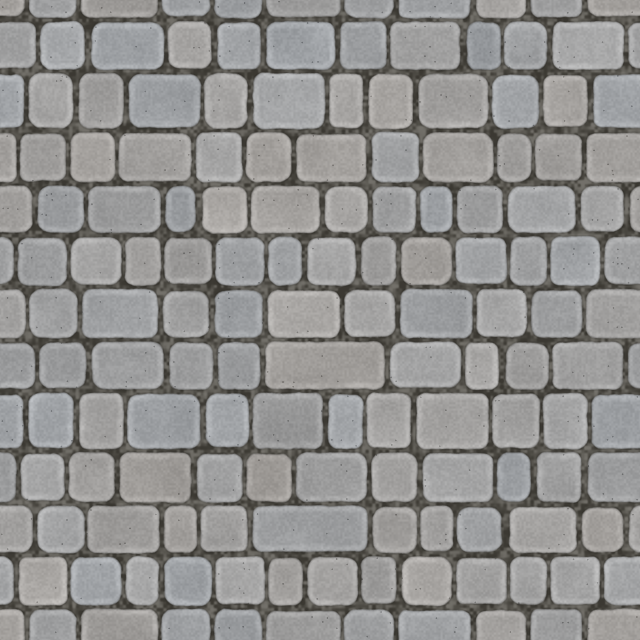
Reproduce this texture procedurally as a Shadertoy shader.

```glsl
// Grey concrete paving: twelve courses of worn, rounded blocks in dark gritty joints.
// Six course layouts are stacked twice; each is a looped run of short, medium and
// long blocks, with rounded-box distances for the edges and noise for the wear.

#define STACKS 2.0          // vertical repeats of the six courses
#define TOP_OFFSET 0.031    // first bed joint, below the top edge
#define JOINT 0.0026        // least half width of a joint
#define JOINT_VARY 0.0035   // extra joint width, by block side
#define CORNER 0.0165       // corner radius
#define WOBBLE 0.0034       // raggedness of the edges
#define RIM_LIGHT 0.055     // paleness of the worn rim
#define BLOTCH 0.085        // strength of the stains
#define GRAIN 0.06          // strength of the fine grain

const vec3 STONE = vec3(0.622, 0.620, 0.618);
const vec3 JOINT_DARK = vec3(0.23, 0.22, 0.195);
const vec3 JOINT_PALE = vec3(0.45, 0.44, 0.415);

// Course properties, from the top down
const float COURSE_EDGE[7] = float[7](0.0, 0.161, 0.346, 0.513, 0.672, 0.836, 1.0);
const float BLOCK_COUNT[6] = float[6](11.0, 11.0, 11.0, 12.0, 13.0, 10.0);
const float FIRST_JOINT[6] = float[6](0.059, 0.042, 0.105, 0.055, 0.025, 0.043);

float hash(vec2 p) {
    vec3 q = fract(p.xyx * 0.1031);
    q += dot(q, q.yzx + 33.33);
    return fract((q.x + q.y) * q.z);
}

// Value noise that wraps at the canvas border
float noise(vec2 uv, float cells) {
    vec2 p = uv * cells, i = floor(p), f = fract(p);
    f = f * f * (3.0 - 2.0 * f);
    vec2 a = mod(i, cells), b = mod(i + 1.0, cells);
    return mix(mix(hash(a), hash(vec2(b.x, a.y)), f.x),
               mix(hash(vec2(a.x, b.y)), hash(b), f.x), f.y);
}

float fbm(vec2 uv, float cells) {
    float sum = 0.0, weight = 0.5;
    for (int i = 0; i < 4; i++) {
        sum += weight * noise(uv, cells);
        cells *= 2.0;
        weight *= 0.5;
    }
    return sum / 0.9375;
}

// Relative block length; fuller courses hold fewer long blocks
float blockLength(int i, int course) {
    float count = BLOCK_COUNT[course];
    float pick = fract(hash(vec2(course, 7)) + float(i) * 0.618);
    float size = pick < (13.4 - count) / 7.0 ? 92.0 : 61.0;
    if (pick > 1.0 - (count - 10.0) * 0.1) size = 46.0;
    return size * (0.96 + 0.08 * hash(vec2(i, course + 20)));
}

float roundedBox(vec2 p, vec2 halfSize, float r) {
    vec2 q = abs(p) - halfSize + r;
    return length(max(q, 0.0)) + min(max(q.x, q.y), 0.0) - r;
}

void mainImage(out vec4 fragColor, in vec2 fragCoord) {
    vec2 uv = fragCoord / iResolution.xy;
    float pixel = 1.0 / min(iResolution.x, iResolution.y);

    // Course
    float y = (1.0 - uv.y - TOP_OFFSET) * STACKS;
    float stack = mod(floor(y), STACKS);
    y = fract(y);
    int course = 0;
    for (int i = 1; i < 6; i++) if (y >= COURSE_EDGE[i]) course = i;
    float top = COURSE_EDGE[course], bottom = COURSE_EDGE[course + 1];

    // Block within the course; some lower courses merge two neighbours
    int count = int(BLOCK_COUNT[course]);
    float total = 0.0;
    for (int i = 0; i < count; i++) total += blockLength(i, course);
    float x = fract(uv.x - FIRST_JOINT[course]);
    float left = 0.0, right = 0.0;
    int block = 0;
    for (int i = 0; i < count; i++) {
        block = i;
        right += blockLength(i, course) / total;
        bool merged = stack > 0.5 && course % 3 == 0 && i == 4;
        if (merged) continue;
        if (x < right) break;
        left = right;
    }
    vec2 id = vec2(block, float(course) + 6.0 * stack);

    // Block outline, each side set back by its own amount
    vec4 side = vec4(hash(id + 31.0), hash(id + 47.0), hash(id + 59.0), hash(id + 73.0));
    side = JOINT + JOINT_VARY * side * side;
    vec2 low = vec2(left, top / STACKS) + side.xy;
    vec2 high = vec2(right, bottom / STACKS) - side.zw;
    vec2 local = vec2(x, y / STACKS) - 0.5 * (low + high);
    float corner = CORNER * (0.75 + 0.5 * hash(id + 83.0));
    float d = roundedBox(local, 0.5 * (high - low), corner);
    d += WOBBLE * (fbm(uv, 60.0) - 0.5);

    // Stone face: tone, stains, grain, pale rim and small pits
    float grain = noise(uv, 300.0) - 0.5;
    float tone = 0.05 * (hash(id + 5.0) - 0.5);
    float warmth = 0.03 * (hash(id + 13.0) - 0.55);
    vec3 stone = STONE + tone + warmth * vec3(1.0, 0.1, -0.9);
    stone += BLOTCH * (fbm(uv + id.yx * 0.137, 16.0) - 0.5) + GRAIN * grain;
    float rim = smoothstep(-0.013, -0.005, d) * (0.5 + noise(uv, 45.0));
    stone += RIM_LIGHT * rim;
    stone *= 1.0 - 0.17 * smoothstep(-0.0035, 0.0, d);
    vec2 cell = floor(uv * 130.0);
    vec2 pitCentre = 0.3 + 0.4 * vec2(hash(cell + 3.0), hash(cell + 9.0));
    float pit = 1.0 - smoothstep(0.08, 0.26, length(fract(uv * 130.0) - pitCentre));
    stone -= 0.16 * pit * step(0.965, hash(cell + 17.0));

    // Gritty joint, shaded beside the blocks
    float grit = 0.6 * noise(uv, 190.0) + 0.4 * noise(uv, 70.0);
    vec3 joint = mix(JOINT_DARK, JOINT_PALE, smoothstep(0.15, 0.9, grit));
    joint *= 0.88 + 0.12 * smoothstep(0.0, 0.004, d);

    float soft = max(pixel, 0.0013);
    fragColor = vec4(mix(stone, joint, smoothstep(-soft, soft, d)), 1.0);
}
```
